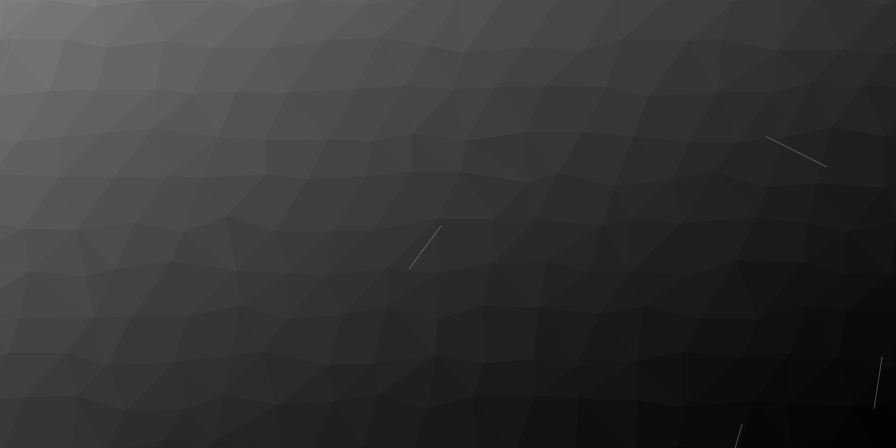
Write a Shadertoy shader that draws this background.

```glsl
const vec2 CELL_SIZE = vec2(0.115, 0.1);
const vec2 JITTER = vec2(0.48, 0.4);
const float DARK = 0.01;
const float LIGHT = 0.49;
const float LEFT_WEIGHT = 0.52;
const float FALLOFF = 1.35;
const float FACET_VARIATION = 0.007;
const vec3 GLINT_COLOR = vec3(0.5);
const float GLINT_HALF_WIDTH = 0.0006;
const int GLINT_COUNT = 5;
const int ROW_COUNT = 11;

// Sideways shift of each mesh row, in cells, from the bottom up
const float ROW_SHIFT[ROW_COUNT] = float[](
    0.2, 0.4, 0.3, 0.6, 0.45, 0.45, 0.02, 0.18, -0.2, 0.14, 0.0
);

// Endpoints of the thin glints, in units of canvas height
const vec4 GLINTS[GLINT_COUNT] = vec4[](
    vec4(0.000, 0.831, 0.042, 0.935),
    vec4(1.711, 0.695, 1.844, 0.628),
    vec4(0.914, 0.401, 0.984, 0.495),
    vec4(1.951, 0.089, 1.969, 0.203),
    vec4(1.641, 0.000, 1.656, 0.052)
);

vec2 hash22(vec2 p) {
    vec3 q = fract(vec3(p.xyx) * vec3(0.1031, 0.1030, 0.0973));
    q += dot(q, q.yzx + 33.33);
    return fract((q.xx + q.yz) * q.zy);
}

vec2 meshVertex(vec2 id) {
    float shift = ROW_SHIFT[clamp(int(id.y), 0, ROW_COUNT - 1)];
    vec2 jitter = JITTER * (hash22(id + 47.0) - 0.5);
    return (id + vec2(shift, 0.0) + jitter) * CELL_SIZE;
}

// Distance to the left side of a directed edge
float edgeDistance(vec2 p, vec2 a, vec2 b) {
    vec2 edge = b - a;
    vec2 offset = p - a;
    return (edge.x * offset.y - edge.y * offset.x) / length(edge);
}

float segmentDistance(vec2 p, vec2 a, vec2 b) {
    vec2 edge = b - a;
    float t = clamp(dot(p - a, edge) / dot(edge, edge), 0.0, 1.0);
    return length(p - a - edge * t);
}

float diagonalShade(vec2 p, float aspect) {
    float t = mix(p.y, 1.0 - p.x / aspect, LEFT_WEIGHT);
    return mix(DARK, LIGHT, pow(clamp(t, 0.0, 1.0), FALLOFF));
}

// Returns weighted shade and coverage of one flat facet
vec2 facet(vec2 p, vec2 a, vec2 b, vec2 c, float aspect, float pixel) {
    float inside = min(edgeDistance(p, a, b),
                       min(edgeDistance(p, b, c), edgeDistance(p, c, a)));
    float coverage = clamp(0.5 + inside / pixel, 0.0, 1.0);
    vec2 center = (a + b + c) / 3.0;
    float variation = hash22(center * 91.7 + 13.0).x - 0.5;
    float shade = diagonalShade(center, aspect) + FACET_VARIATION * variation;
    return vec2(max(shade, 0.0), 1.0) * coverage;
}

void mainImage(out vec4 fragColor, in vec2 fragCoord) {
    float pixel = 1.0 / iResolution.y;
    float aspect = iResolution.x * pixel;
    vec2 p = fragCoord * pixel;
    vec2 home = floor(p / CELL_SIZE);

    // Jittered mesh, each cell split along its shorter diagonal
    vec2 sum = vec2(0.0);
    for (int y = -1; y <= 1; y++) {
        for (int x = -2; x <= 1; x++) {
            vec2 id = home + vec2(x, y);
            vec2 a = meshVertex(id);
            vec2 b = meshVertex(id + vec2(1.0, 0.0));
            vec2 c = meshVertex(id + vec2(1.0, 1.0));
            vec2 d = meshVertex(id + vec2(0.0, 1.0));
            if (distance(a, c) < distance(b, d)) {
                sum += facet(p, a, b, c, aspect, pixel);
                sum += facet(p, a, c, d, aspect, pixel);
            } else {
                sum += facet(p, a, b, d, aspect, pixel);
                sum += facet(p, b, c, d, aspect, pixel);
            }
        }
    }
    vec3 color = vec3(sum.x / max(sum.y, 0.0001));

    // Hairline seams, dimmed where thinner than a pixel
    float radius = max(GLINT_HALF_WIDTH, 0.5 * pixel);
    for (int i = 0; i < GLINT_COUNT; i++) {
        float d = segmentDistance(p, GLINTS[i].xy, GLINTS[i].zw);
        float line = clamp(0.5 + (radius - d) / pixel, 0.0, 1.0);
        color = mix(color, GLINT_COLOR, line * GLINT_HALF_WIDTH / radius);
    }

    fragColor = vec4(color, 1.0);
}
```
